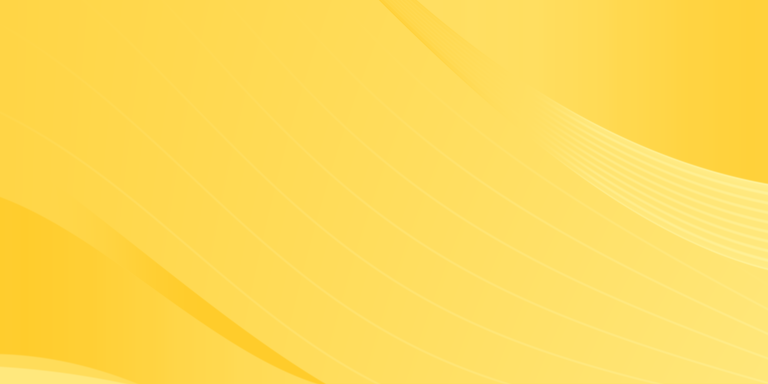
A WebGL 2 fragment shader for this background:

```glsl
#version 300 es
precision highp float;
// Golden abstract background: sweeping ribbons with fine flowing contour lines.
uniform vec2 u_resolution;
out vec4 outColor;

// Antialiased step across a signed vertical distance.
float above(float d) {
    float w = 1.2 / u_resolution.y;
    return smoothstep(-w, w, d);
}

// Soft contour at every integer of a phase; size is its half width in phase units.
float contour(float phase, float size) {
    float d = abs(fract(phase + 0.5) - 0.5);
    float w = max(fwidth(phase), 0.0001);
    return (1.0 - smoothstep(max(size - w, 0.0), size + w, d)) * min(1.0, 2.0 * size / w);
}

// Amber to pale lemon.
vec3 gold(float tone) {
    return mix(vec3(1.0, 0.79, 0.14), vec3(1.0, 0.92, 0.52), tone);
}

void main() {
    vec2 p = gl_FragCoord.xy / u_resolution * vec2(2.0, 1.0);
    float x = p.x, y = p.y;
    float s = 2.0 - x;

    // Broad diagonal gradient
    float tone = 0.35 + 0.27 * x - 0.08 * x * y;
    float pleats = 0.006 * sin(x * 73.0) + 0.006 * sin(x * 41.0 + 1.0);

    // Long contours, converging towards the right
    float flow = 0.35 - 0.55 * tanh((x - 0.5) * 1.55);
    float gap = 0.23 - 0.083 * x;
    float k = (y - flow) / gap;
    float fade = smoothstep(-0.3, 0.5, x - 0.18 * k) * above(k + 0.3)
               * (1.0 - smoothstep(5.3, 7.5, k));
    tone += 0.17 * fade * contour(k, 0.0022 / gap);

    // Upper right ribbon and the amber field behind it
    float upper = 0.521 + s * (0.18 + 0.375 * s);
    float lower = 0.297 + s * (0.25 + s * (0.575 - 0.135 * s));
    float q = (y - lower) / (upper - lower);
    float across = clamp(q, 0.0, 1.0);
    float inside = above(y - lower) * above(upper - y);
    float field = mix(0.63, 0.24, smoothstep(1.3, 1.98, x)) + pleats;
    tone = mix(tone, field, above(y - upper));

    // Dark strands fade out where the pale strands begin
    float dark = 1.0 - smoothstep(1.0, 1.38, x);
    float pale = smoothstep(1.36, 1.58, x);
    float strands = contour(q * 9.0, 0.15);
    float rims = exp(-across * 8.0) + 0.5 * exp((across - 1.0) * 12.0);
    tone -= inside * dark * (0.08 + 0.14 * strands + 0.28 * rims);
    float glow = 0.07 + 0.23 * strands + 0.24 * exp((across - 1.0) * 9.0)
               + 0.12 * exp(-across * 9.0);
    tone += inside * pale * glow;

    // Lower left field and its tapered dark fold, both ending at the bottom edge
    float v = min(x, 0.85);
    float u = v - 0.13;
    float base = 0.487 - v * (0.37 + v * (0.86 - 0.72 * v));
    float crest = 0.531 - u * (0.74 + u * (0.2 - 0.28 * u));
    float corner = mix(0.09, 0.57, smoothstep(0.0, 0.85, x)) + pleats;
    tone = mix(tone, corner, above(base - y));
    float fold = above(y - base) * above(crest - y) * smoothstep(0.12, 0.52, x);
    tone = mix(tone, 0.08, fold);

    // Pale swell in the bottom corner
    float swell = 0.078 - x * (0.03 + 0.52 * x);
    float foam = 0.045 - x * (0.06 + 0.23 * x);
    tone = mix(tone, 0.55, above(swell - y));
    tone = mix(tone, 0.92, above(foam - y));

    outColor = vec4(gold(tone), 1.0);
}
```
